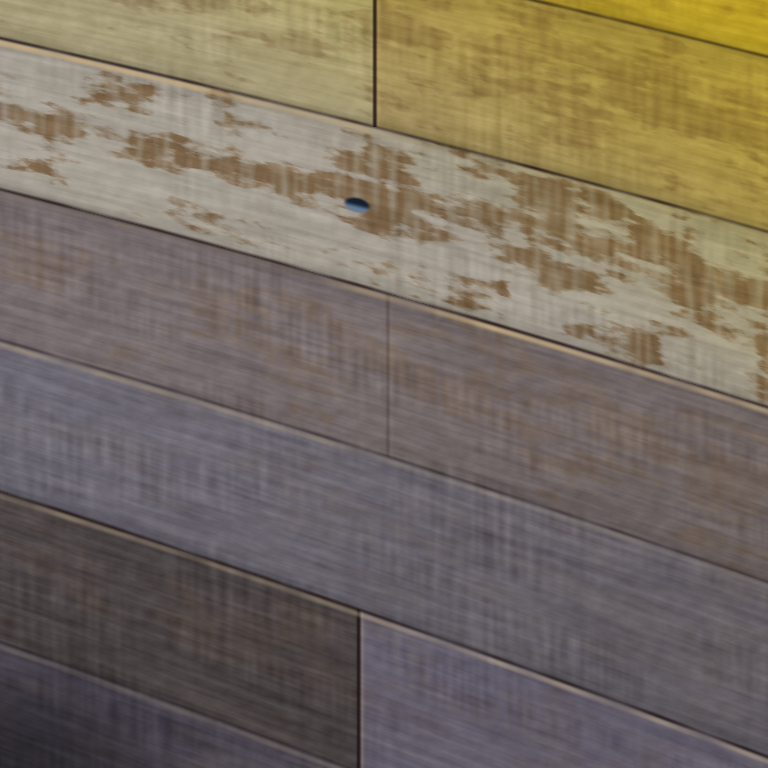
This texture is drawn by a WebGL 2 fragment shader. Its source:

```glsl
#version 300 es
precision highp float;

uniform vec2 u_resolution;
out vec4 outColor;

// Board paint on either side of the butt joint, from the top row down
const vec3 PAINT_LEFT[7] = vec3[7](
  vec3(.64, .56, .33), vec3(.64, .60, .47), vec3(.635, .61, .57), vec3(.46, .42, .425),
  vec3(.425, .41, .45), vec3(.315, .285, .285), vec3(.34, .315, .36));
const vec3 PAINT_RIGHT[7] = vec3[7](
  vec3(.66, .58, .28), vec3(.61, .54, .38), vec3(.61, .58, .53), vec3(.43, .39, .385),
  vec3(.42, .395, .42), vec3(.43, .405, .465), vec3(.34, .315, .36));
// Per row: joint position, joint darkness, amount of wear
const vec3 BOARD[7] = vec3[7](
  vec3(2., 0., .25), vec3(.488, .9, .5), vec3(2., 0., 1.), vec3(.505, .2, .3),
  vec3(2., 0., .1), vec3(.467, .9, .15), vec3(2., 0., .1));
// Per seam: darkness, lip brightness at left, lip brightness at right
const vec3 SEAM[7] = vec3[7](
  vec3(.7, 0., .1), vec3(.8, .8, .2), vec3(.75, .1, .75), vec3(.45, .45, .3),
  vec3(.75, .6, .85), vec3(.35, .4, .4), vec3(.4, .3, .3));

const vec3 GAP = vec3(.13, .085, .085);
const vec3 LIP = vec3(.76, .66, .49);
const vec3 BARE_WOOD = vec3(.45, .355, .245);

vec2 hashGradient(vec2 cell) {
  float h = fract(sin(dot(cell, vec2(127.1, 311.7))) * 43758.55);
  return vec2(cos(6.2832 * h), sin(6.2832 * h));
}

float gradientNoise(vec2 p) {
  vec2 i = floor(p), f = fract(p);
  vec2 u = f * f * f * (f * (f * 6. - 15.) + 10.);
  vec2 e = vec2(0, 1);
  float low = mix(dot(hashGradient(i), f), dot(hashGradient(i + e.yx), f - e.yx), u.x);
  float high = mix(dot(hashGradient(i + e), f - e), dot(hashGradient(i + 1.), f - 1.), u.x);
  return 1.4 * mix(low, high, u.y);
}

float fbm(vec2 p) {
  float sum = 0., gain = .55;
  for (int i = 0; i < 4; i++) {
    sum += gain * gradientNoise(p);
    p = p * 2.03 + 17.3;
    gain *= .5;
  }
  return sum;
}

float stroke(float d, float halfWidth, float soft) {
  return 1. - smoothstep(halfWidth - soft, halfWidth + soft, abs(d));
}

// Row height grows toward the right, which fans the seams
float rowHeight(float x) {
  return mix(.1966, .2279, x);
}

float rowCoord(vec2 p) {
  float top = mix(-.147, .074, p.x) - .03 * p.x * (1. - p.x);
  return (1. - p.y - top) / rowHeight(p.x);
}

// Bare wood shows through ragged patches along the board
float wearMask(vec2 board, float across) {
  float band = .28 - .95 * abs(across - .42) + .22 * smoothstep(.0, .9, board.x);
  float patches = fbm(board * vec2(9., 5.)) + .45 * fbm(board * vec2(28., 20.) + 5.);
  return smoothstep(.05, .4, patches + band - .08);
}

// Long grain, upright saw marks and fine mottling
float surfaceGrain(vec2 p, vec2 board) {
  float grain = fbm(board * vec2(7., 24.));
  float sawPatch = smoothstep(-.25, .4, fbm(board * vec2(4., 3.) + 9.));
  float saw = gradientNoise(p * vec2(105., 9.)) + .6 * gradientNoise(p * vec2(47., 5.) + 3.);
  return .075 * grain + .05 * saw * sawPatch + .05 * fbm(p * vec2(38., 55.));
}

// Small nail hole: dark above, blue glint below
vec3 nailHole(vec3 color, vec2 p, float px) {
  vec2 q = (p - vec2(.465, .733)) * mat2(.97, -.24, .24, .97);
  float d = (length(q / vec2(.018, .01)) - 1.) * .01;
  vec3 inside = mix(vec3(.38, .47, .56), vec3(.08, .12, .19), smoothstep(-.005, .003, q.y));
  return mix(color, inside, 1. - smoothstep(-.002 - px, px, d));
}

void main() {
  vec2 p = gl_FragCoord.xy / u_resolution;
  float px = 1. / min(u_resolution.x, u_resolution.y);
  float row = rowCoord(p);
  int id = clamp(int(floor(row)) + 1, 0, 6);
  int seamId = clamp(int(floor(row + .5)), 0, 6);
  vec2 board = vec2(p.x, row);
  vec3 info = BOARD[id];

  // Paint, wear and grain
  float jointDist = p.x - info.x;
  vec3 color = mix(PAINT_LEFT[id], PAINT_RIGHT[id],
    info.y > .5 ? smoothstep(-px, px, jointDist) : p.x);
  float wear = wearMask(board, fract(row)) * info.z;
  float streaks = .75 + .5 * gradientNoise(p * vec2(85., 12.));
  color = mix(color, BARE_WOOD, clamp(wear * streaks, 0., .9));
  color += surfaceGrain(p, board);
  color += .035 * fbm(board * vec2(4., 5.) + 31.) * vec3(1., .9, .7);

  // Butt joints
  color = mix(color, LIP, .35 * info.y * stroke(jointDist - .005, .0015, .002 + px));
  color = mix(color, GAP, info.y * stroke(jointDist, .0022, .001 + px));

  // Seams: soft shade, pale lip below, dark gap
  vec3 seam = SEAM[seamId];
  float seamDist = (row - float(seamId)) * rowHeight(p.x);
  float broken = .8 + .5 * gradientNoise(vec2(p.x * 18., float(seamId) * 7.3));
  float lip = mix(seam.y, seam.z, smoothstep(.35, .6, p.x)) * broken;
  color *= 1. - .22 * seam.x * exp(-abs(seamDist) * 95.);
  vec3 lipColor = mix(LIP, color + .2, smoothstep(.35, .75, 1. - p.y) * .5);
  color = mix(color, lipColor, clamp(lip, 0., 1.) * stroke(seamDist - .006, .0035, .002 + px));
  color = mix(color, GAP, clamp(seam.x * broken, 0., 1.) * stroke(seamDist, .0018, .0012 + px));

  color = nailHole(color, p, px);

  // Warm light at upper right, shadow at lower left
  float glow = smoothstep(1.25, 2.05, p.x * .8 + p.y * 1.2);
  color *= mix(vec3(1), vec3(1.1, 1.06, .5), glow);
  color *= mix(.55, 1., smoothstep(0., .2, length(p * vec2(.6, 1.))));
  color *= mix(.88, 1.02, smoothstep(0., .6, p.y));
  outColor = vec4(clamp(color, 0., 1.), 1);
}
```
